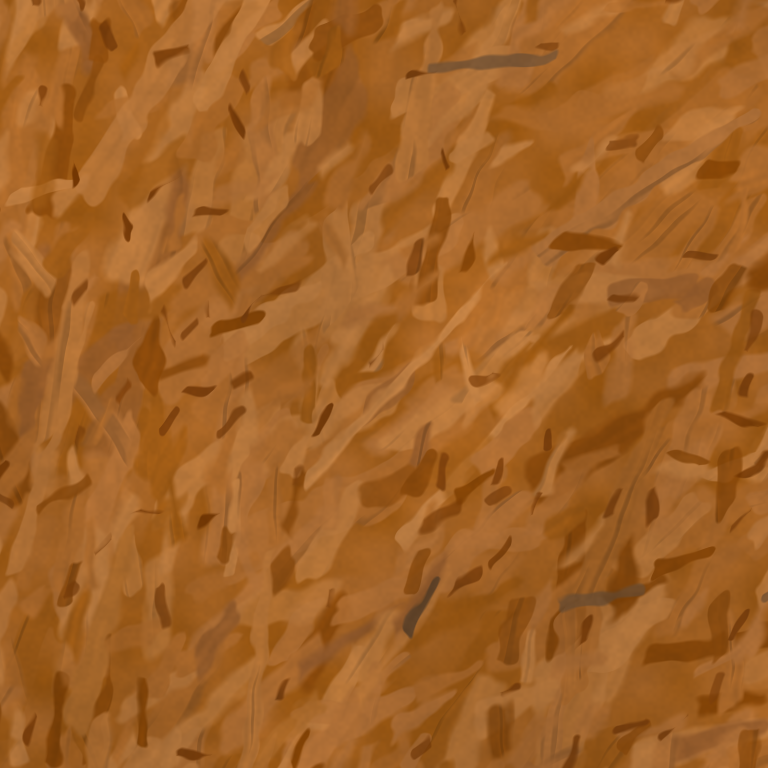
Reproduce this texture procedurally as a WebGL 2 fragment shader.

```glsl
#version 300 es
precision highp float;
// Pressed strand board: overlapping ragged wood chips with dark gaps and rare grey slivers.

uniform vec2 u_resolution;
out vec4 fragColor;

// Wood tones, from pale to deep
const vec3 PALE  = vec3(0.715, 0.475, 0.25);
const vec3 TAN   = vec3(0.66, 0.42, 0.21);
const vec3 HONEY = vec3(0.64, 0.39, 0.16);
const vec3 AMBER = vec3(0.57, 0.32, 0.06);
const vec3 UMBER = vec3(0.54, 0.33, 0.16);
const vec3 RUST  = vec3(0.48, 0.24, 0.01);
const vec3 GAP   = vec3(0.40, 0.18, 0.0);
const vec3 GREY  = vec3(0.34, 0.26, 0.19);

const float CRISP_EDGE   = 0.0018;
const float BLURRED_EDGE = 0.0075;
const float RAGGEDNESS   = 0.010;
const float GRAIN_DEPTH  = 0.15;
const float GROOVE_DEPTH = 0.20;
const float LEFT_ANGLE   = 1.30;  // main chip direction at the left side
const float RIGHT_ANGLE  = 0.65;  // main chip direction at the right side
const float REGION_BIAS  = 0.55;  // how far neighbouring chips share a tone
const float REGION_SCALE = 7.0;
const int   CHIP_LAYERS  = 6;

vec3 hash3(vec3 p) {
    p = fract(p * vec3(0.1031, 0.1030, 0.0973));
    p += dot(p, p.yxz + 33.33);
    return fract((p.xxy + p.yzz) * p.zyx);
}

float noise(vec2 p) {
    vec2 i = floor(p), f = fract(p);
    f = f * f * (3.0 - 2.0 * f);
    float a = hash3(vec3(i, 7.0)).x;
    float b = hash3(vec3(i + vec2(1, 0), 7.0)).x;
    float c = hash3(vec3(i + vec2(0, 1), 7.0)).x;
    float d = hash3(vec3(i + vec2(1, 1), 7.0)).x;
    return mix(mix(a, b, f.x), mix(c, d, f.x), f.y);
}

// Picks a tone by its share of the area
vec3 woodTone(float pick) {
    if (pick < 0.30) return PALE;
    if (pick < 0.50) return TAN;
    if (pick < 0.79) return HONEY;
    if (pick < 0.92) return AMBER;
    return pick < 0.96 ? UMBER : RUST;
}

// Scatters one layer of chips; size holds half length and half width in cells
void layChips(inout vec3 color, vec2 p, float cell, float seed, float presence,
              vec2 size, float spread, vec4 stain) {
    vec2 shift = hash3(vec3(seed, 3.0, 5.0)).xy;
    vec2 home = floor((p + shift) / cell);
    for (int y = -1; y <= 1; y++)
    for (int x = -1; x <= 1; x++) {
        vec2 id = home + vec2(x, y);
        vec3 place = hash3(vec3(id + 50.0, seed));
        if (place.z > presence) continue;
        vec3 shape = hash3(vec3(id + 90.0, seed + 20.0));
        vec3 look  = hash3(vec3(id + 130.0, seed + 40.0));

        // Chip frame: x runs along the fibre
        vec2 centre = (id + mix(vec2(0.15), vec2(0.85), place.xy)) * cell - shift;
        float angle = mix(LEFT_ANGLE, RIGHT_ANGLE, centre.x) + spread * (shape.x + look.z - 1.0);
        vec2 along = vec2(cos(angle), sin(angle));
        vec2 q = vec2(dot(p - centre, along), dot(p - centre, vec2(-along.y, along.x)));

        // Rounded, tapered sliver with slanted and frayed ends
        vec2 halfSize = cell * size * vec2(mix(0.45, 1.0, shape.y), mix(0.35, 1.0, shape.z));
        float taper = clamp(1.0 - 0.5 * (look.y - 0.2) * (1.0 + q.x / halfSize.x), 0.15, 1.2);
        vec2 box = abs(vec2(q.x + (look.z - 0.5) * 2.2 * q.y, q.y)) - halfSize * vec2(1.0, taper);
        float corner = 0.5 * halfSize.y;
        float dist = length(max(box + corner, 0.0)) + min(max(box.x, box.y) + corner, 0.0) - corner;
        if (dist > BLURRED_EDGE + RAGGEDNESS) continue;
        vec2 local = q + place.xy * 9.0;
        dist += RAGGEDNESS * (noise(local * vec2(40.0, 95.0)) - 0.5);

        // Fibre streaks and sparse grooves
        float fibre = noise(local * vec2(7.0, 130.0));
        float region = noise(centre * REGION_SCALE + 20.0) - 0.5;
        vec3 tone = mix(woodTone(look.x + REGION_BIAS * region), HONEY, 0.25 * shape.z);
        tone = mix(tone, stain.rgb, stain.a);
        tone *= 1.0 + GRAIN_DEPTH * shape.x * (fibre - 0.5);
        tone *= 1.0 - GROOVE_DEPTH * smoothstep(0.68, 0.92, fibre) * step(0.6, look.z);

        // Some chips end crisply, others melt into their surroundings
        float soft = mix(CRISP_EDGE, BLURRED_EDGE, place.z / presence * (1.0 - stain.a));
        color = mix(color, tone, smoothstep(soft, -soft, dist) * mix(0.65, 1.0, look.y));
    }
}

void main() {
    vec2 uv = gl_FragCoord.xy / min(u_resolution.x, u_resolution.y);

    // Bend the plane a little so that no edge runs straight
    vec2 p = uv + 0.008 * (vec2(noise(uv * 30.0), noise(uv * 30.0 + 71.0)) - 0.5);
    vec3 color = mix(AMBER, HONEY, noise(uv * 18.0));

    // Large strands below, smaller chips above
    for (int i = 0; i < CHIP_LAYERS; i++) {
        float level = float(i) / float(CHIP_LAYERS - 1);
        vec2 size = vec2(mix(0.9, 0.75, level), mix(0.18, 0.26, level));
        layChips(color, p, mix(0.2, 0.065, level), float(i) + 1.0, mix(0.85, 0.6, level),
                 size, mix(0.7, 1.3, level), vec4(0));
    }

    // Long pale strands, dark gaps large and small, grey slivers
    layChips(color, p, 0.23, 12.0, 0.5, vec2(0.85, 0.10), 0.6, vec4(PALE, 0.5));
    layChips(color, p, 0.11, 14.0, 0.26, vec2(0.42, 0.13), 1.1, vec4(RUST, 0.85));
    layChips(color, p, 0.055, 11.0, 0.26, vec2(0.48, 0.13), 1.3, vec4(GAP, 0.8));
    layChips(color, p, 0.24, 13.0, 0.14, vec2(0.36, 0.045), 2.2, vec4(GREY, 0.8));

    // Broad shading and soft surface mottling
    color *= 1.01 + 0.14 * (noise(uv * 5.0 + 3.0) - 0.5);
    color *= 1.0 + 0.07 * (noise(uv * 50.0 + 5.0) - 0.5) + 0.04 * (noise(uv * 190.0) - 0.5);
    fragColor = vec4(color, 1.0);
}
```
